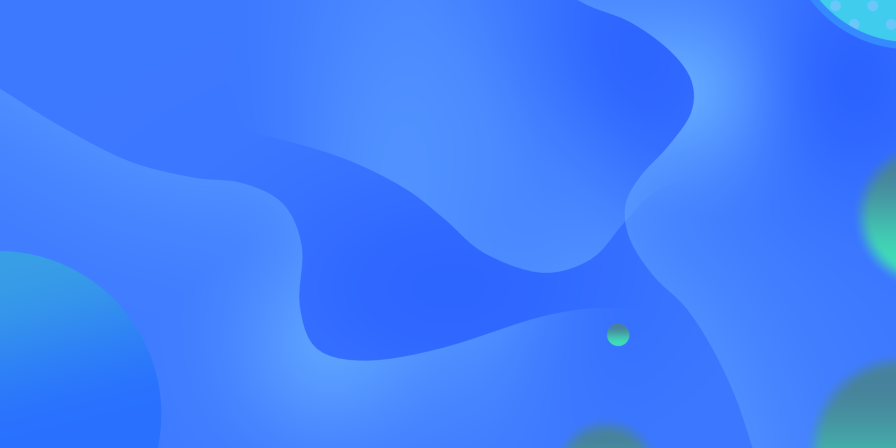
Give the GLSL for this background, as a Shadertoy shader.

```glsl
// Blue abstract backdrop: three flowing waves whose light gathers along one side
// of each edge, plus shaded discs at the borders. Waves are signed distances to
// Catmull-Rom curves; light is one amount mixed between a deep and a pale blue.

const vec3 DEEP_BLUE  = vec3(0.165, 0.38, 1.0);
const vec3 PALE_BLUE  = vec3(0.41, 0.69, 1.0);
const vec3 SLATE      = vec3(0.28, 0.51, 0.61);
const vec3 MINT       = vec3(0.25, 0.86, 0.72);
const vec3 CYAN       = vec3(0.25, 0.80, 0.93);
const vec3 RIM_BLUE   = vec3(0.21, 0.54, 1.0);
const vec3 DOT_LILAC  = vec3(0.42, 0.78, 0.98);
const vec3 DISC_TEAL  = vec3(0.22, 0.62, 0.90);
const vec3 DISC_BLUE  = vec3(0.16, 0.44, 1.0);

const float BASE_LIGHT = 0.30;   // light amount away from all edges
const float EDGE_LIGHT = 0.30;   // extra light along a wave edge
const float EDGE_REACH = 0.23;   // distance over which that light fades
const float BLUR       = 0.024;  // edge softness of the out-of-focus balls
const float DOT_PITCH  = 0.083;
const float DOT_RADIUS = 0.012;

const int KNOTS = 16;
const int STEPS = 6;             // straight pieces per curve span

// Wave knots, in units of the canvas height
const vec2 LEFT_WAVE[KNOTS] = vec2[KNOTS](
    vec2(-.156, .896), vec2(0., .802), vec2(.130, .721), vec2(.286, .641),
    vec2(.430, .604), vec2(.542, .591), vec2(.633, .544), vec2(.674, .448),
    vec2(.669, .318), vec2(.708, .221), vec2(.820, .195), vec2(.990, .224),
    vec2(1.224, .297), vec2(1.393, .312), vec2(1.563, .276), vec2(2.135, .115));
const vec2 MIDDLE_WAVE[KNOTS] = vec2[KNOTS](
    vec2(-.156, .818), vec2(.156, .779), vec2(.391, .745), vec2(.560, .706),
    vec2(.755, .651), vec2(.898, .583), vec2(.990, .513), vec2(1.081, .435),
    vec2(1.211, .391), vec2(1.320, .422), vec2(1.393, .503), vec2(1.458, .568),
    vec2(1.536, .599), vec2(1.667, .609), vec2(1.823, .609), vec2(2.135, .609));
const vec2 RIGHT_WAVE[KNOTS] = vec2[KNOTS](
    vec2(1.146, 1.104), vec2(1.289, 1.), vec2(1.406, .951), vec2(1.497, .885),
    vec2(1.544, .818), vec2(1.542, .747), vec2(1.490, .672), vec2(1.430, .607),
    vec2(1.396, .542), vec2(1.406, .466), vec2(1.458, .385), vec2(1.531, .313),
    vec2(1.589, .224), vec2(1.641, .115), vec2(1.680, 0.), vec2(1.719, -.12));

vec2 catmullRom(vec2 a, vec2 b, vec2 c, vec2 d, float t) {
    return b + 0.5 * t * (c - a + t * (2.0*a - 5.0*b + 4.0*c - d
             + t * (3.0 * (b - c) + d - a)));
}

// Signed distance to a curve, positive on the left of its direction
float waveDistance(vec2 p, vec2 knots[KNOTS]) {
    float nearest = 1e5, side = 1.0;
    vec2 start = knots[0];
    for (int i = 0; i < KNOTS - 1; i++) {
        vec2 before = knots[max(i - 1, 0)], after = knots[min(i + 2, KNOTS - 1)];
        for (int j = 1; j <= STEPS; j++) {
            vec2 end = catmullRom(before, knots[i], knots[i + 1], after,
                                  float(j) / float(STEPS));
            vec2 edge = end - start, rel = p - start;
            vec2 gap = rel - edge * clamp(dot(rel, edge) / dot(edge, edge), 0.0, 1.0);
            float d2 = dot(gap, gap);
            if (d2 < nearest) {
                nearest = d2;
                side = edge.x * rel.y < edge.y * rel.x ? -1.0 : 1.0;
            }
            start = end;
        }
    }
    return side * sqrt(nearest);
}

float glow(vec2 p, vec2 center, vec2 size) {
    vec2 q = (p - center) / size;
    return exp(-dot(q, q));
}

float disc(vec2 p, vec2 center, float radius, float soft) {
    return 1.0 - smoothstep(-soft, soft, length(p - center) - radius);
}

// Ball shaded from slate at its top to mint at its bottom
vec3 addBall(vec3 color, vec2 p, vec2 center, float radius, float soft) {
    float shade = smoothstep(0.8, -0.8, (p.y - center.y) / radius);
    return mix(color, mix(SLATE, MINT, shade), disc(p, center, radius, soft));
}

void mainImage(out vec4 fragColor, in vec2 fragCoord) {
    vec2 p = fragCoord / iResolution.y;
    float px = 0.75 / iResolution.y;

    // Dark hollows of the backdrop
    float light = BASE_LIGHT - 0.25 * glow(p, vec2(1.0, 0.36), vec2(0.45, 0.28))
                - 0.25 * glow(p, vec2(1.42, 0.88), vec2(0.25, 0.28));

    // Middle wave, lit above its edge and fading at both ends
    float dMid = waveDistance(p, MIDDLE_WAVE);
    float midMask = smoothstep(-px, px, dMid) * smoothstep(0.5, 0.95, p.x)
                  * (1.0 - smoothstep(1.5, 1.95, p.x + 0.6 * p.y));
    light += 0.46 * midMask * exp(-abs(dMid) / 0.5);

    // Left wave, lit below its edge
    float dLeft = -waveDistance(p, LEFT_WAVE);
    float leftLight = BASE_LIGHT - 0.03 + EDGE_LIGHT * exp(-abs(dLeft) / EDGE_REACH)
                    + 0.24 * glow(p, vec2(0.72, 0.2), vec2(0.18));
    light = mix(light, leftLight,
                smoothstep(-px, px, dLeft) * (1.0 - smoothstep(1.05, 1.45, p.x)));

    // Right wave, with a bright bend and a dark upper corner
    float dRight = waveDistance(p, RIGHT_WAVE);
    float rightLight = BASE_LIGHT - 0.05 + EDGE_LIGHT * exp(-abs(dRight) / EDGE_REACH)
                     + 0.36 * glow(p, vec2(1.56, 0.8), vec2(0.17))
                     - 0.30 * glow(p, vec2(1.88, 0.82), vec2(0.22, 0.25)) + 0.2 * midMask;
    light = mix(light, rightLight, smoothstep(-px, px, dRight));
    vec3 color = mix(DEEP_BLUE, PALE_BLUE, clamp(light, 0.0, 1.0));

    // Large disc at the lower left
    float fall = smoothstep(0.42, 0.0, p.y - 0.25 * p.x);
    color = mix(color, mix(DISC_TEAL, DISC_BLUE, fall),
                disc(p, vec2(-0.005, 0.075), 0.365, px));

    // One sharp ball and three out-of-focus ones
    color = addBall(color, p, vec2(1.380, 0.2525), 0.025, px);
    color = addBall(color, p, vec2(1.354, -0.055), 0.105, BLUR);
    color = addBall(color, p, vec2(2.070, 0.520), 0.146, BLUR);
    color = addBall(color, p, vec2(2.018, -0.005), 0.200, BLUR);

    // Rimmed corner disc with staggered dots
    vec2 corner = vec2(2.031, 1.169);
    vec2 cell = (p - vec2(1.865, 0.987)) / DOT_PITCH;
    float dotGap = DOT_PITCH * min(length(fract(cell + 0.5) - 0.5), length(fract(cell) - 0.5));
    float dots = 1.0 - smoothstep(-px, px, dotGap - DOT_RADIUS);
    color = mix(color, RIM_BLUE, disc(p, corner, 0.279, px));
    color = mix(color, mix(CYAN, DOT_LILAC, dots), disc(p, corner, 0.263, px));

    fragColor = vec4(color, 1.0);
}
```
